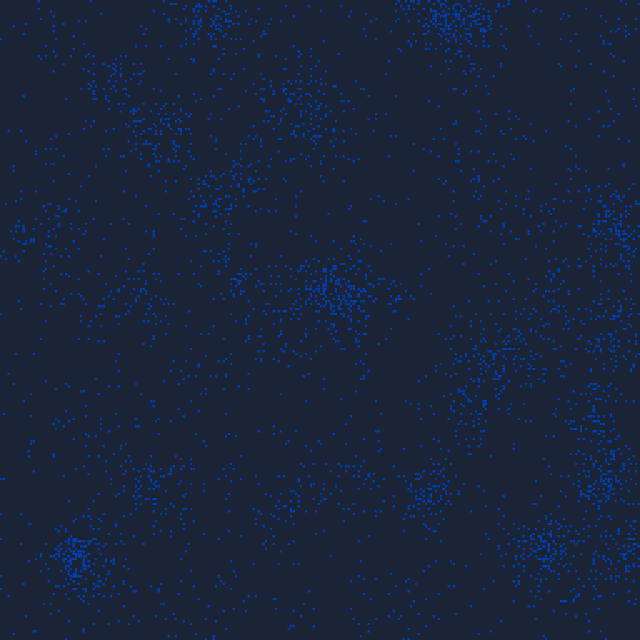
A WebGL 2 fragment shader for this texture:

```glsl
#version 300 es
precision highp float;
// Tiny blue square specks, gathered in loose clusters on a dark navy ground.

uniform vec2 u_resolution;
out vec4 fragColor;

// Integer hash: three random values in 0..1 for a lattice cell.
vec3 hash3(ivec2 cell, uint seed) {
    uvec3 v = uvec3(uvec2(cell + 1024), seed) * 1664525u + 1013904223u;
    v.x += v.y * v.z; v.y += v.z * v.x; v.z += v.x * v.y;
    v ^= v >> 16u;
    v.x += v.y * v.z; v.y += v.z * v.x; v.z += v.x * v.y;
    return vec3(v >> 8u) / 16777216.0;
}

// Chance of a speck at p: a thin base plus soft round clusters.
float speckDensity(vec2 p) {
    const int CLUSTERS = 10;
    vec2 q = p * float(CLUSTERS);
    ivec2 home = ivec2(floor(q));
    float density = 0.014;
    for (int y = -1; y <= 1; y++) {
        for (int x = -1; x <= 1; x++) {
            ivec2 cell = home + ivec2(x, y);
            // Clusters start inside the canvas, so its margins stay sparse.
            if (any(lessThan(cell, ivec2(0))) || any(greaterThanEqual(cell, ivec2(CLUSTERS)))) continue;
            vec2 centre = vec2(cell) + 0.1 + 0.8 * hash3(cell, 7u).xy;
            vec3 trait = hash3(cell, 19u);
            float radius = mix(0.35, 0.55, trait.y);
            vec2 offset = (q - centre) / radius;
            density += 0.37 * pow(trait.x, 4.0) * exp(-dot(offset, offset));
        }
    }
    return density;
}

void main() {
    // Fine lattice: each cell holds one speck or none.
    const float CELLS = 256.0;
    vec2 grid = gl_FragCoord.xy / u_resolution * CELLS;
    vec2 cell = floor(grid);
    float lit = step(hash3(ivec2(cell), 41u).x, speckDensity((cell + 0.5) / CELLS));

    // Square speck with edges smoothed over one pixel.
    vec2 pixel = CELLS / u_resolution;
    vec2 cover = clamp((0.5 - abs(grid - cell - 0.5)) / pixel + 0.5, 0.0, 1.0);

    vec3 navy = vec3(0.10, 0.14, 0.21);
    vec3 blue = vec3(0.00, 0.25, 0.69);
    fragColor = vec4(mix(navy, blue, lit * cover.x * cover.y), 1.0);
}
```
